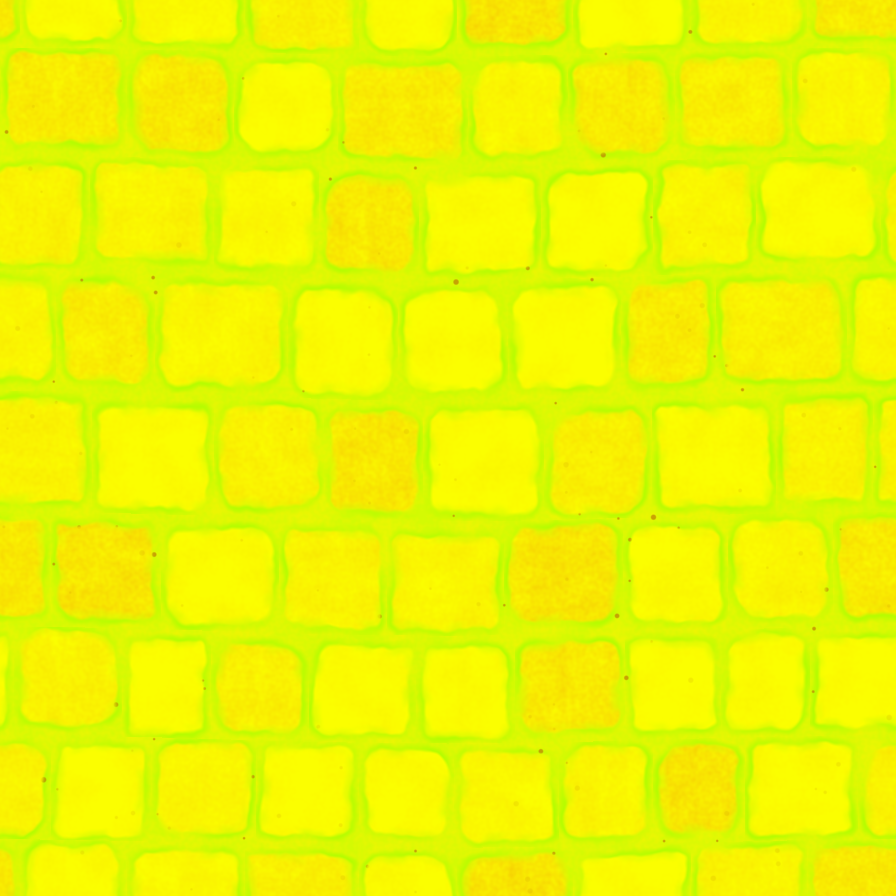
Write a WebGL 2 fragment shader that draws this texture.

```glsl
#version 300 es
precision highp float;

uniform vec2 u_resolution;
out vec4 fragColor;

const float TAU = 6.28319;
const float ROWS = 8.0;
const float STONES_WIDE = 8.0;        // stones in an ordinary row
const float STONES_NARROW = 9.0;      // stones in the tighter rows
const float FIRST_NARROW_ROW = 6.0;
const float ROW_START[8] = float[8](0.02, 0.01, 0.104, 0.06, 0.104, 0.06, 0.02, 0.06);
const float JOINT_JITTER = 0.2;       // lengths below are in row heights
const float SIDE_GAP = 0.065;
const float HALF_HEIGHT = 0.432;
const float EDGE_SOFTNESS = 0.022;
const float RIM_WIDTH = 0.065;
const float SPECK_GRID = 72.0;
const float SPECK_CHANCE = 0.03;

const vec3 YELLOW = vec3(0.985, 0.997, 0.0);
const vec3 AMBER = vec3(0.965, 0.83, 0.01);
const vec3 LIME = vec3(0.83, 0.98, 0.01);
const vec3 PALE_SAND = vec3(0.92, 0.965, 0.01);
const vec3 RIM_GREEN = vec3(0.7, 0.99, 0.0);
const vec3 RUST = vec3(0.75, 0.52, 0.02);

// Integer hash: two values in 0..1 per cell and seed
vec2 hash2(vec2 cell, float seed) {
    uvec2 v = uvec2(cell) + uvec2(uint(seed) * 131u, uint(seed) * 57u);
    v = v * 1664525u + 12345u;
    v.x += v.y * 1664525u;
    v.y += v.x * 1664525u;
    v ^= v >> 16u;
    v.x += v.y * 1664525u;
    v.y += v.x * 1664525u;
    v ^= v >> 16u;
    return vec2(v & 65535u) / 65535.0;
}

float cornerSlope(vec2 cell, vec2 offset, vec2 freq) {
    float angle = TAU * hash2(mod(cell, freq), freq.x + freq.y).x;
    return dot(vec2(cos(angle), sin(angle)), offset);
}

// Gradient noise that wraps at the canvas edges, about -1..1
float noise(vec2 uv, vec2 freq) {
    vec2 p = uv * freq, i = floor(p), f = p - i;
    vec2 w = f * f * f * (f * (f * 6.0 - 15.0) + 10.0);
    vec2 e = vec2(1.0, 0.0);
    float low = mix(cornerSlope(i, f, freq), cornerSlope(i + e, f - e, freq), w.x);
    float high = mix(cornerSlope(i + e.yx, f - e.yx, freq), cornerSlope(i + 1.0, f - 1.0, freq), w.x);
    return 1.4 * mix(low, high, w.y);
}

float noise(vec2 uv, float freq) { return noise(uv, vec2(freq)); }

float roundBox(vec2 p, vec2 halfSize, float radius) {
    vec2 q = abs(p) - halfSize + radius;
    return length(max(q, 0.0)) + min(max(q.x, q.y), 0.0) - radius;
}

float jointAt(float index, float row, float count) {
    return index + JOINT_JITTER * (hash2(vec2(mod(index, count), row), 3.0).x - 0.5);
}

void main() {
    vec2 uv = gl_FragCoord.xy / u_resolution;
    float pixel = ROWS / u_resolution.y;

    // Gently bowed rows, counted from the top
    float depth = 1.0 - uv.y;
    float bow = 0.013 * cos(TAU * (depth - 0.19)) + 0.005 * cos(TAU * uv.x);
    float rowPos = (depth + bow) * ROWS + 0.468;
    float row = mod(floor(rowPos), ROWS);
    float count = row < FIRST_NARROW_ROW ? STONES_WIDE : STONES_NARROW;

    // Stone between two uneven joints
    float x = (uv.x - ROW_START[int(row)]) * count;
    float index = floor(x);
    if (x < jointAt(index, row, count)) index -= 1.0;
    else if (x >= jointAt(index + 1.0, row, count)) index += 1.0;
    float left = jointAt(index, row, count);
    float right = jointAt(index + 1.0, row, count);
    vec2 id = vec2(mod(index, count), row);
    vec2 shape = hash2(id, 11.0), lean = hash2(id, 17.0) - 0.5, tone = hash2(id, 23.0);

    // Chipped, slightly leaning outline
    float unit = ROWS / count;
    vec2 p = vec2((x - 0.5 * (left + right)) * unit, fract(rowPos) - 0.5 + 0.07 * lean.y);
    p += lean.x * vec2(0.1, 0.06) * p.yx;
    p += 0.035 * vec2(noise(uv, 27.0), noise(uv, 31.0));
    p += 0.014 * vec2(noise(uv, 71.0), noise(uv, 83.0));
    vec2 halfSize = vec2(0.5 * (right - left) * unit - SIDE_GAP, HALF_HEIGHT - 0.035 * shape.y);
    float d = roundBox(p, halfSize, mix(0.06, 0.2, shape.x));
    float softness = max(EDGE_SOFTNESS, pixel);
    float stoneMask = 1.0 - smoothstep(-softness, softness, d);

    // Sandy joints with a patchy green rim round each stone
    float blotch = noise(uv, 22.0), grit = noise(uv, 190.0), grain = noise(uv, 120.0);
    float sand = 0.45 + 0.5 * blotch + 0.3 * noise(uv, 60.0) + 0.35 * grit;
    vec3 joint = mix(LIME, PALE_SAND, clamp(sand, 0.0, 1.0));
    float rim = 1.0 - smoothstep(0.0, RIM_WIDTH, abs(d - 0.015));
    joint = mix(joint, RIM_GREEN, rim * clamp(0.5 + 0.9 * noise(uv, 17.0), 0.0, 0.9));

    // Stone faces: pale to amber, rougher as they get warmer
    float warmth = 0.04 + 0.55 * tone.x * tone.x;
    float streak = noise(uv, tone.y < 0.5 ? vec2(90.0, 14.0) : vec2(16.0, 64.0));
    float relief = 0.5 * noise(uv, 41.0) + 0.45 * grain + 0.6 * grit + 0.4 * streak;
    float warm = warmth + 0.14 * blotch + (0.06 + 0.5 * warmth) * relief;
    vec3 stone = mix(YELLOW, AMBER, clamp(warm, 0.0, 1.0));
    float moss = smoothstep(-0.09, 0.0, d) * clamp(0.25 + noise(uv, 37.0), 0.0, 0.6);
    stone = mix(stone, LIME, moss);

    // Sparse rust specks, mostly in the joints
    vec2 speckPos = uv * SPECK_GRID, speckCell = mod(floor(speckPos), SPECK_GRID);
    vec2 pick = hash2(speckCell, 41.0), place = 0.3 + 0.4 * hash2(speckCell, 47.0);
    float radius = mix(0.06, 0.2, pick.y * pick.y);
    float speck = 1.0 - smoothstep(radius - 0.05, radius + 0.1, length(fract(speckPos) - place));
    speck *= step(pick.x, SPECK_CHANCE) * mix(0.75, 0.15, stoneMask);

    fragColor = vec4(mix(mix(joint, stone, stoneMask), RUST, speck), 1.0);
}
```
